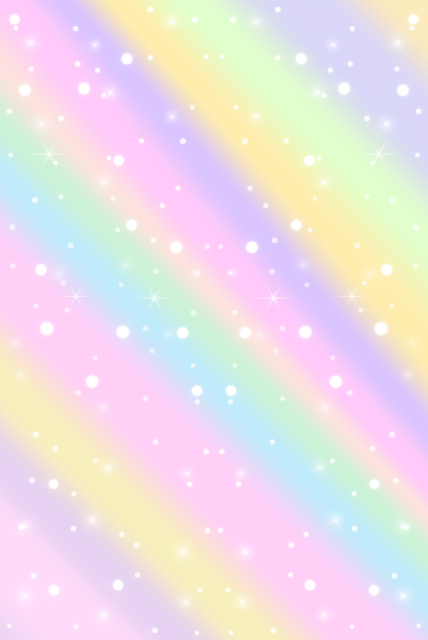
Write a Shadertoy shader that draws this background.

```glsl
// Pastel rainbow bands running diagonally, strewn with white dots and sparkles.
// Bands are chained blends along a gently warped diagonal; the lights are
// jittered grids folded about the vertical centre line. Unit: canvas height.

#define BAND_FAN 0.20        // how far the upper bands fan out
#define BIG_CELL 0.111       // grid sizes of the four light layers
#define SMALL_CELL 0.0667
#define GLOW_CELL 0.111
#define STAR_CELL 0.167
#define BIG_RADIUS 0.0115
#define SMALL_RADIUS 0.0052
#define GLOW_RADIUS 0.0125
#define RAY_LENGTH 0.036
#define RAY_WIDTH 0.0011

const int DOT = 0;
const int GLOW = 1;
const int STAR = 2;

const vec3 PINK = vec3(1.00, 0.81, 0.97);
const vec3 ORCHID = vec3(1.00, 0.79, 0.98);
const vec3 LAVENDER = vec3(0.85, 0.77, 1.00);
const vec3 PERIWINKLE = vec3(0.85, 0.84, 0.97);
const vec3 LILAC = vec3(0.90, 0.82, 0.95);
const vec3 PEACH = vec3(0.99, 0.89, 0.87);
const vec3 CREAM = vec3(0.99, 0.92, 0.74);
const vec3 YELLOW = vec3(1.00, 0.93, 0.68);
const vec3 LEMON = vec3(0.97, 0.94, 0.74);
const vec3 LIME = vec3(0.88, 1.00, 0.80);
const vec3 MINT = vec3(0.80, 0.95, 0.84);
const vec3 SKY = vec3(0.75, 0.92, 0.98);
const vec3 BLUSH = vec3(1.00, 0.86, 0.98);

vec3 hash3(vec3 p) {
    p = fract(p * vec3(0.1031, 0.1030, 0.0973));
    p += dot(p, p.yxz + 33.33);
    return fract((p.xxy + p.yxx) * p.zyx);
}

// Fades the colour into the next band between two positions
void blendBand(inout vec3 color, vec3 next, float from, float to, float s) {
    color = mix(color, next, smoothstep(from, to, s));
}

vec3 rainbow(float s) {
    vec3 c = CREAM;
    blendBand(c, PERIWINKLE, -0.61, -0.50, s);
    blendBand(c, LIME, -0.43, -0.305, s);
    blendBand(c, YELLOW, -0.29, -0.175, s);
    blendBand(c, LAVENDER, -0.165, -0.065, s);
    blendBand(c, ORCHID, -0.055, 0.035, s);
    blendBand(c, PEACH, 0.06, 0.13, s);
    blendBand(c, MINT, 0.125, 0.195, s);
    blendBand(c, SKY, 0.195, 0.265, s);
    blendBand(c, PINK, 0.27, 0.385, s);
    blendBand(c, LEMON, 0.46, 0.58, s);
    blendBand(c, LILAC, 0.61, 0.715, s);
    blendBand(c, BLUSH, 0.72, 0.82, s);
    blendBand(c, LILAC, 0.90, 1.04, s);
    return c;
}

// Soft-edged disc with a faint halo
float dotLight(vec2 q, float radius) {
    float d = length(q) / radius;
    float disc = 1.0 - smoothstep(0.65, 1.2, d);
    return max(disc, 0.3 * exp(-d * d * 0.9));
}

// Thin tapering line through the centre, along a given angle
float ray(vec2 q, float angle, float len) {
    vec2 dir = vec2(cos(angle), sin(angle));
    float across = dot(q, vec2(-dir.y, dir.x));
    float taper = max(0.0, 1.0 - abs(dot(q, dir)) / len);
    float width = max(RAY_WIDTH, 0.6 / iResolution.y);
    return taper * exp(-across * across / (width * width));
}

float starLight(vec2 q, float len) {
    float rays = max(ray(q, 0.0, len), max(ray(q, 1.05, len * 0.8), ray(q, 2.09, len * 0.7)));
    return max(0.85 * rays, 0.8 * exp(-dot(q, q) / (len * len * 0.02)));
}

float glowLight(vec2 q, float radius) {
    float r2 = dot(q, q) / (radius * radius);
    float core = 0.45 * exp(-r2) + 0.3 * exp(-r2 * 9.0);
    return core + 0.2 * max(ray(q, 0.35, radius * 2.0), ray(q, 2.2, radius * 2.0));
}

// One light per kept grid cell, jittered in place and size
float scatter(vec2 p, float cell, float density, float size, int kind, float seed) {
    float light = 0.0;
    vec2 base = floor(p / cell);
    for (int j = -1; j <= 1; j++)
    for (int i = -1; i <= 1; i++) {
        vec2 id = base + vec2(i, j);
        vec3 h = hash3(vec3(id, seed));
        vec3 k = hash3(vec3(id + 7.0, seed + 19.0));
        if (id.x < 0.0 || k.x > density) continue;
        vec2 q = p - (id + mix(vec2(0.15), vec2(0.85), h.xy)) * cell;
        float r = size * mix(0.7, 1.0, h.z);
        float shape = kind == DOT ? dotLight(q, r) : kind == GLOW ? glowLight(q, r) : starLight(q, r);
        light = max(light, shape);
    }
    return light;
}

void mainImage(out vec4 fragColor, in vec2 fragCoord) {
    vec2 p = fragCoord / iResolution.y;
    float centre = 0.5 * iResolution.x / iResolution.y;

    // Diagonal coordinate, warped so the upper bands spread apart
    float s = 1.0 - p.y - p.x;
    float fan = (s + 0.04) / 0.143;
    s -= BAND_FAN * (p.x - centre) * exp(-fan * fan);
    vec3 color = rainbow(s);

    // Lights mirrored left to right, sparser at mid height
    vec2 m = vec2(abs(p.x - centre), p.y);
    float crowd = mix(0.55, 1.0, smoothstep(0.05, 0.3, abs(p.y - 0.5)));
    float dark = 1.0 - scatter(m, BIG_CELL, 0.62, BIG_RADIUS, DOT, 3.0);
    dark *= 1.0 - 0.85 * scatter(m, SMALL_CELL, 0.85, SMALL_RADIUS, DOT, 11.0) * sqrt(crowd);
    dark *= 1.0 - scatter(m, GLOW_CELL, 0.85, GLOW_RADIUS, GLOW, 23.0) * crowd;
    dark *= 1.0 - scatter(m, STAR_CELL, 0.4, RAY_LENGTH, STAR, 37.0);

    fragColor = vec4(mix(vec3(1.0), color, dark), 1.0);
}
```
